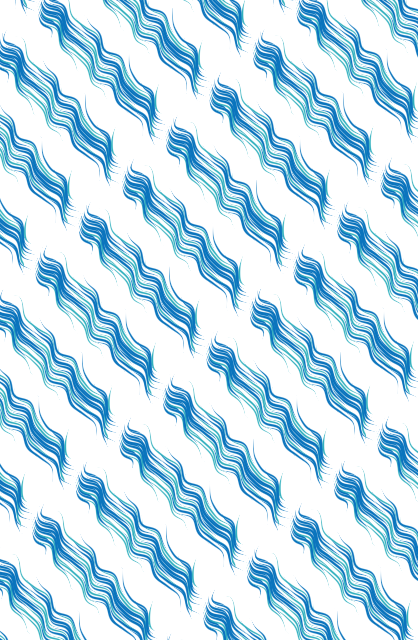
Write a Shadertoy shader that draws this pattern.

```glsl
#define ALONG vec2(0.1992, -0.2012)   // step from one tuft to the next, end to end
#define ACROSS vec2(0.0680, 0.0677)   // step to the neighbouring diagonal
#define START vec2(0.2591, 0.8034)    // head of one tuft
#define SLANT 0.6                     // how obliquely the tuft ends are cut
#define LANES 9
#define STRANDS 5
#define SPACING 0.0195                // between lanes, in tuft lengths
#define THICKNESS 0.0088
#define WAVE 0.016
#define TEAL_SHARE 0.30
#define BLUE vec3(0.04, 0.455, 0.74)
#define TEAL vec3(0.19, 0.69, 0.745)

const float TAU = 6.2831853;

float hash(vec2 p) {
    return fract(sin(dot(p, vec2(127.1, 311.7))) * 43758.5453);
}

// Height of a strand's centre line; edge runs from -1 (lower) to 1 (upper lane)
float strandPath(float u, float edge, vec2 span) {
    float t = clamp((2.0 * u - span.x - span.y) / (span.y - span.x), -1.2, 1.2);
    float spread = 0.7 + 0.38 * sin(0.5 * TAU * clamp(u, 0.0, 1.0));
    float lane = edge * 0.5 * float(LANES - 1) * SPACING * spread;
    float wave = -WAVE * sin(TAU * 4.5 * u + edge)
               + 0.38 * WAVE * sin(TAU * 7.0 * u + 2.0 * edge + 1.0);
    // Tips slide past their neighbours and fan out at the borders
    float tilt = -0.45 * SPACING * t;
    float tip = max(-t * sign(edge), 0.0);
    float flare = 0.024 * edge * abs(edge) * tip * tip * tip;
    return lane + wave + tilt + flare - 0.009;
}

// Signed distance to a tapered strand
float strandDistance(vec2 p, float edge, vec2 span, float halfWidth) {
    const float h = 0.002;
    float y = strandPath(p.x, edge, span);
    float slope = (strandPath(p.x + h, edge, span) - y) / h;
    float t = (2.0 * p.x - span.x - span.y) / (span.y - span.x);
    return abs(p.y - y) / sqrt(1.0 + slope * slope) - halfWidth * (1.0 - t * t);
}

vec3 tuft(vec2 p, float blur) {
    vec3 color = vec3(1.0);
    for (int j = 0; j < LANES; j++) {
        float edge = 2.0 * float(j) / float(LANES - 1) - 1.0;
        float cut = SLANT * edge * 0.055;
        for (int i = 0; i < STRANDS; i++) {
            vec2 id = vec2(float(i) + 1.0, float(j) + 3.0);
            float r1 = hash(id), r2 = hash(id + 17.3), r3 = hash(id + 41.9);

            // Staggered spans, trimmed to the ends of the tuft
            float middle = (float(i) + 0.5 * mod(float(j), 2.0) + 0.35 * (r1 - 0.5))
                         / float(STRANDS - 1);
            float reach = mix(0.13, 0.20, r2);
            vec2 span = vec2(max(middle - reach, 0.02 + 0.03 * r3 - cut),
                             min(middle + reach, 0.985 - 0.04 * r1 - cut));
            if (span.y - span.x < 0.05) continue;

            // Border strands are finer and more often teal
            float border = edge * edge;
            bool isTeal = r3 < TEAL_SHARE + 0.15 * border;
            float halfWidth = THICKNESS * mix(0.68, 1.0, r2) * (1.0 - 0.25 * border);
            if (isTeal) halfWidth *= 0.75;

            float d = strandDistance(p, edge, span, halfWidth);
            color = mix(color, isTeal ? TEAL : BLUE, 1.0 - smoothstep(-blur, blur, d));
        }
    }
    return color;
}

void mainImage(out vec4 fragColor, in vec2 fragCoord) {
    vec2 p = fragCoord / iResolution.y;

    // Oblique lattice, measured in tuft lengths
    vec2 q = inverse(mat2(ALONG, ACROSS)) * (p - START);
    float v = (q.y - floor(q.y + 0.5)) * length(ACROSS) / length(ALONG);
    float u = fract(q.x + SLANT * v) - SLANT * v;

    float blur = 0.8 / (iResolution.y * length(ALONG));
    fragColor = vec4(tuft(vec2(u, v), blur), 1.0);
}
```
